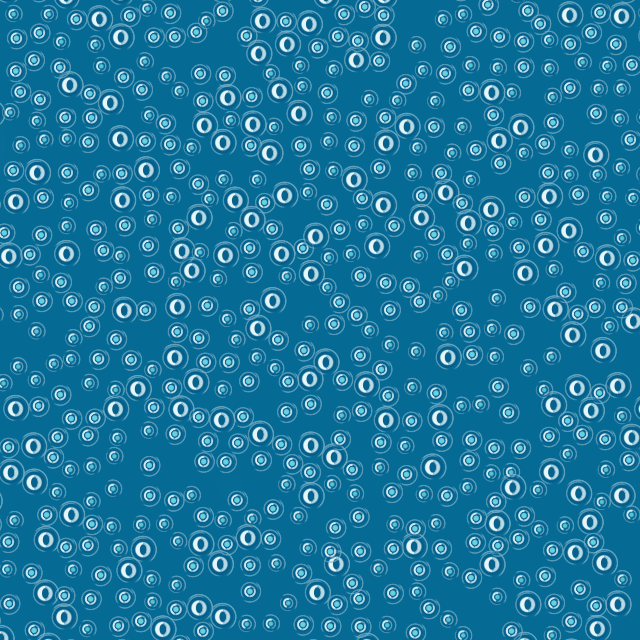
Give the GLSL for this pattern, as a three.js fragment shader.

```glsl
varying vec2 vUv;

const float CELLS = 24.0;
const vec3 BASE = vec3(0.022, 0.418, 0.582);
const vec3 SHADE = vec3(0.025, 0.32, 0.51);
const vec3 MIST = vec3(0.50, 0.70, 0.79);
const vec3 CYAN = vec3(0.40, 0.82, 0.89);
const vec3 PALE = vec3(0.90, 0.96, 0.97);

vec2 hash2(vec2 p) {
  vec2 q = vec2(dot(p, vec2(127.1, 311.7)), dot(p, vec2(269.5, 183.3)));
  return fract(sin(q) * 43758.545);
}

float gradientNoise(vec2 p) {
  vec2 i = floor(p), f = fract(p);
  vec2 u = f * f * (3.0 - 2.0 * f);
  vec2 e = vec2(1.0, 0.0);
  float a = dot(hash2(i) * 2.0 - 1.0, f);
  float b = dot(hash2(i + e.xy) * 2.0 - 1.0, f - e.xy);
  float c = dot(hash2(i + e.yx) * 2.0 - 1.0, f - e.yx);
  float d = dot(hash2(i + e.xx) * 2.0 - 1.0, f - e.xx);
  return mix(mix(a, b, u.x), mix(c, d, u.x), u.y);
}

// Scattered centres, in cell units
vec2 home(vec2 cell) {
  return cell + 0.5 + (hash2(cell) - 0.5) * 0.85;
}

// Pushes a centre away from its close neighbours
vec2 spread(vec2 cell) {
  vec2 here = home(cell), push = vec2(0.0);
  for (int y = -1; y <= 1; y++) {
    for (int x = -1; x <= 1; x++) {
      if (x == 0 && y == 0) continue;
      vec2 away = here - home(cell + vec2(float(x), float(y)));
      float gap = max(length(away), 0.001);
      push += away / gap * max(0.0, 1.0 - gap) * 0.42;
    }
  }
  return here + clamp(push, -0.4, 0.4);
}

float disc(float r, float radius, float blur) {
  return 1.0 - smoothstep(radius - blur, radius + blur, r);
}

float stroke(float r, float radius, float width) {
  return 1.0 - smoothstep(width * 0.2, width, abs(r - radius));
}

// Part of a circle facing one direction
float arc(vec2 p, float radius, float width, vec2 facing, float edge) {
  float r = length(p);
  float side = dot(p / max(r, 0.0001), normalize(facing));
  return stroke(r, radius, width) * smoothstep(edge - 0.25, edge + 0.25, side);
}

vec3 bigRing(vec3 col, vec2 p) {
  float r = length(p);
  float hole = length(p * vec2(1.6, 1.0) - vec2(0.0006, 0.0));
  col = mix(col, SHADE, 0.55 * stroke(r, 0.0148, 0.0028));
  col = mix(col, MIST, 0.75 * arc(p, 0.0208, 0.0019, vec2(1.0, 0.9), -0.1));
  col = mix(col, MIST, 0.6 * arc(p, 0.0182, 0.0018, vec2(-1.0, 0.2), -0.1));
  col = mix(col, PALE, disc(r, 0.0118, 0.0014) * mix(0.8, 1.0, step(p.x, 0.0)));
  col = mix(col, MIST, 0.7 * stroke(hole, 0.0098, 0.0012) * step(0.0, p.x));
  return mix(col, mix(BASE, SHADE, 0.4), disc(hole, 0.0083, 0.0015));
}

vec3 mediumRing(vec3 col, vec2 p) {
  float r = length(p);
  col = mix(col, SHADE, 0.45 * stroke(r, 0.0107, 0.002));
  col = mix(col, MIST, 0.65 * arc(p, 0.0165, 0.0018, vec2(1.0, -0.7), 0.1));
  col = mix(col, MIST, 0.6 * arc(p, 0.0138, 0.0018, vec2(-0.6, 1.0), -0.1));
  col = mix(col, MIST, 0.8 * stroke(r, 0.0082, 0.0018));
  col = mix(col, PALE, 0.9 * arc(p, 0.0072, 0.0024, vec2(-1.0, 0.2), 0.1));
  col = mix(col, PALE, 0.7 * arc(p, 0.0072, 0.0022, vec2(1.0, -0.6), 0.5));
  col = mix(col, SHADE, 0.6 * stroke(r, 0.0052, 0.0012));
  return mix(col, CYAN, disc(r, 0.0042, 0.0013));
}

vec3 smallRing(vec3 col, vec2 p) {
  float r = length(p);
  col = mix(col, SHADE, 0.4 * stroke(r, 0.0098, 0.0018));
  col = mix(col, MIST, 0.65 * arc(p, 0.0138, 0.0018, vec2(1.0, 0.9), 0.2));
  col = mix(col, MIST, 0.45 * arc(p, 0.0118, 0.0016, vec2(-1.0, -0.8), 0.3));
  col = mix(col, MIST, 0.7 * arc(p, 0.0075, 0.0018, vec2(1.0, 0.7), -0.4));
  col = mix(col, PALE, 0.9 * arc(p, 0.0062, 0.0023, vec2(-1.0, 0.3), 0.0));
  return mix(col, CYAN, 0.85 * disc(length(p - vec2(0.0005, 0.0)), 0.0034, 0.0014));
}

void main() {
  // Flat water with rare faint glows
  float glow = smoothstep(0.3, 0.6, gradientNoise(vUv * 5.0 + 3.7));
  vec3 col = mix(BASE, CYAN, 0.06 * glow);

  // Three kinds of ring on a loosened grid
  vec2 origin = floor(vUv * CELLS);
  for (int y = -1; y <= 1; y++) {
    for (int x = -1; x <= 1; x++) {
      vec2 cell = origin + vec2(float(x), float(y));
      vec2 pick = hash2(cell + 57.3);
      if (pick.y < 0.04) continue;
      vec2 p = vUv - spread(cell) / CELLS;
      if (length(p) > 0.024) continue;
      bool even = mod(cell.x + cell.y, 2.0) < 0.5;
      if (even && pick.x < 0.46) col = bigRing(col, p);
      else if (pick.x < 0.7) col = mediumRing(col, p);
      else col = smallRing(col, p);
    }
  }
  gl_FragColor = vec4(col, 1.0);
}
```
